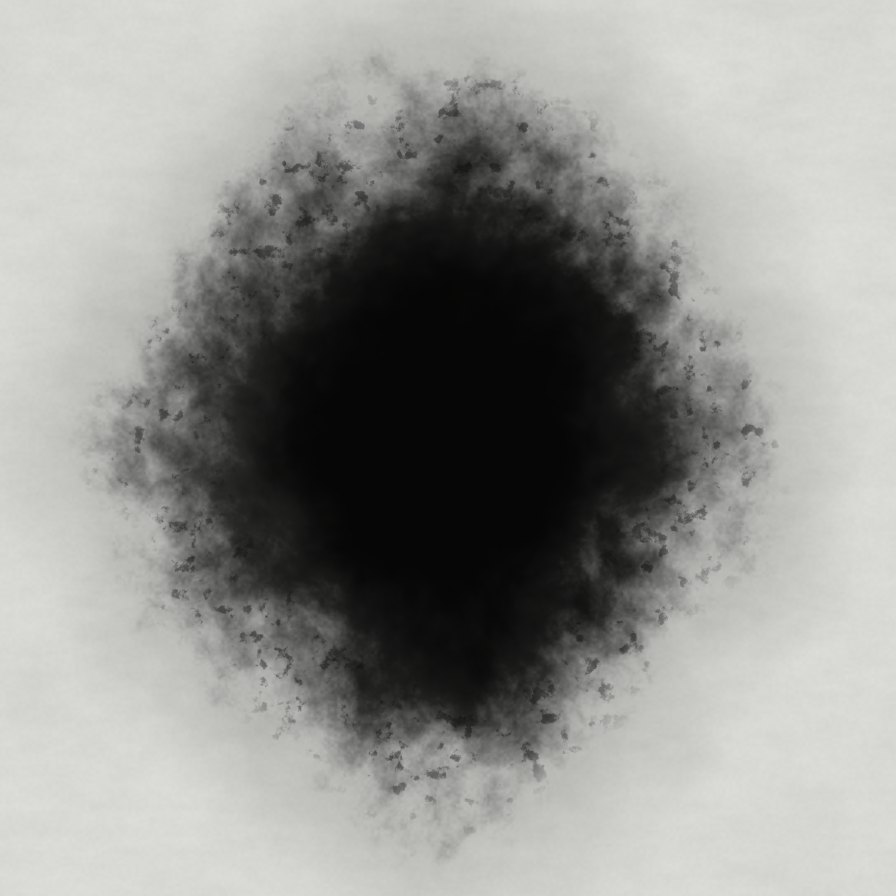
A Shadertoy shader for this background:

```glsl
float hash(vec2 cell) {
    uvec2 q = uvec2(ivec2(cell)) * uvec2(1597334673u, 3812015801u);
    uint n = (q.x ^ q.y) * 1597334673u;
    n = (n ^ (n >> 15)) * 2246822519u;
    return float((n ^ (n >> 13)) >> 8) / 16777216.0;
}

float valueNoise(vec2 p) {
    vec2 cell = floor(p);
    vec2 f = fract(p);
    f = f * f * (3.0 - 2.0 * f);
    float low = mix(hash(cell), hash(cell + vec2(1, 0)), f.x);
    float high = mix(hash(cell + vec2(0, 1)), hash(cell + vec2(1, 1)), f.x);
    return mix(low, high, f.y);
}

// Layered noise centred on zero
float fbm(vec2 p) {
    float sum = 0.0;
    float amplitude = 0.5;
    for (int i = 0; i < 5; i++) {
        sum += amplitude * (valueNoise(p) - 0.5);
        p = mat2(0.8, 0.6, -0.6, 0.8) * p * 2.03 + 17.3;
        amplitude *= 0.55;
    }
    return sum;
}

// Radius of the stain in each direction, slightly diamond shaped
float stainRadius(float angle) {
    return 0.321 - 0.016 * cos(angle) - 0.018 * cos(2.0 * angle)
         + 0.017 * cos(4.0 * angle);
}

void mainImage(out vec4 fragColor, in vec2 fragCoord) {
    vec2 canvas = (fragCoord - 0.5 * iResolution.xy) / min(iResolution.x, iResolution.y);
    vec2 p = canvas - vec2(0.008, 0.005);

    // Cloudy distortion and dry, grainy pigment
    vec2 warp = vec2(fbm(p * 6.0 + 31.0), fbm(p * 6.0 + 73.0));
    vec2 bent = p + 0.05 * warp;
    float clouds = fbm(bent * 11.0 + 5.0);
    float mottle = fbm(bent * 38.0 + 91.0);
    float grain = valueNoise(p * 270.0 + 400.0) - 0.5;

    // Distance through the stain, one at its rim
    float softDist = length(bent) / stainRadius(atan(p.y, p.x)) + 0.18 * clouds;
    float rimDist = softDist + 0.16 * clouds + 0.25 * mottle + 0.035 * grain;
    float coreDist = length(bent / vec2(0.29, 0.36)) + 0.3 * clouds + 0.12 * mottle;

    // Black core, smoky rim and pale outer halo
    float tone = 0.025
               + 0.17 * smoothstep(0.45, 1.05, coreDist)
               + 0.51 * smoothstep(0.72, 1.22, rimDist)
               + 0.14 * smoothstep(1.0, 1.65, softDist);

    // Dark flecks scattered along the rim
    float rimBand = smoothstep(0.65, 0.9, softDist) * (1.0 - smoothstep(1.02, 1.25, softDist));
    float flecks = smoothstep(0.12, 0.28, fbm(p * 65.0 + 211.0));
    tone *= 1.0 - 0.4 * rimBand * flecks;

    // Paper clouds, horizontal fibres and tooth
    float paper = 0.05 * fbm(canvas * 7.0 + 120.0)
                + 0.03 * fbm(canvas * vec2(28.0, 75.0) + 300.0)
                + 0.014 * grain;
    tone += paper * smoothstep(0.0, 0.8, tone);

    fragColor = vec4(clamp(tone * vec3(1.0, 1.0, 0.985), 0.0, 1.0), 1.0);
}
```
